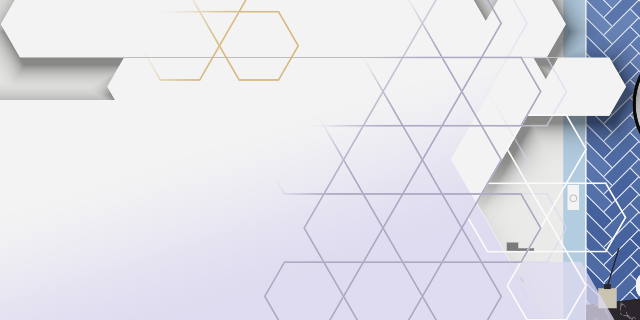
Give the GLSL for this background, as a Shadertoy shader.

```glsl
// Layered white hexagon panels over a blue tiled room, with lilac and gold hexagon outlines.

// Layout units: the canvas is CANVAS_H tall, y runs down from the top edge
const float CANVAS_H = 384.0;
const float HEX_SIDE = 47.3;
const float APOTHEM = 40.95;
const float LINE_HALF = 1.0;
const float TILE_WIDTH = 15.0;
const float TILE_RATIO = 3.0;
const float WALL_EDGE = 676.0;
const float TILE_EDGE = 703.0;
const float SHADOW_BLUR = 13.0;
const vec2 SHADOW_OFFSET = vec2(5, 9);
const vec3 PAPER = vec3(0.953, 0.953, 0.955);
const vec3 LILAC = vec3(0.875, 0.86, 0.942);
const vec3 OUTLINE = vec3(0.68, 0.67, 0.77);
const vec3 GOLD = vec3(0.83, 0.71, 0.46);
const vec3 WALL = vec3(0.92, 0.92, 0.915);
const vec3 TRIM = vec3(0.70, 0.80, 0.88);
const vec3 TILE_LIGHT = vec3(0.42, 0.53, 0.73);
const vec3 TILE_DARK = vec3(0.24, 0.35, 0.59);
const vec3 GROUT = vec3(0.86, 0.89, 0.94);
const vec3 STONE = vec3(0.17, 0.15, 0.17);

float aa; // one pixel in layout units

float fill(float d) { return smoothstep(0.5 * aa, -0.5 * aa, d); }
void paint(inout vec3 col, vec3 ink, float d) { col = mix(col, ink, fill(d)); }
float hash(vec2 p) { return fract(sin(dot(p, vec2(127.1, 311.7))) * 43758.55); }

float noise(vec2 p) {
    vec2 i = floor(p), f = smoothstep(0.0, 1.0, fract(p));
    return mix(mix(hash(i), hash(i + vec2(1, 0)), f.x),
               mix(hash(i + vec2(0, 1)), hash(i + 1.0), f.x), f.y);
}

// Flat-topped hexagon, stretched sideways
float hexagon(vec2 p, float apothem, float stretch) {
    p = abs(p);
    p.x = max(p.x - stretch, 0.0);
    return max(p.y, p.x * 0.866 + p.y * 0.5) - apothem;
}

float box(vec2 p, vec2 halfSize) {
    vec2 q = abs(p) - halfSize;
    return max(q.x, q.y);
}

// Sixty-degree slopes through a point, negative on the left
float slopeDown(vec2 p, vec2 a) { return dot(p - a, vec2(0.866, -0.5)); }
float slopeUp(vec2 p, vec2 a) { return dot(p - a, vec2(0.866, 0.5)); }
float wedge(vec2 p, vec2 tip) { return max(slopeUp(p, tip), -slopeDown(p, tip)); }

// Outlines of rows of hexagons that touch at their corners
float hexRows(vec2 p, vec2 first, int rows, int columns) {
    float d = 1e4;
    for (int r = 0; r < rows; r++)
        for (int c = 0; c < columns; c++) {
            float x = 2.0 * float(c) + mod(float(r), 2.0);
            vec2 center = first + vec2(x * HEX_SIDE, 2.0 * APOTHEM * float(r));
            d = min(d, abs(hexagon(p - center, APOTHEM, 0.0)));
        }
    return d - LINE_HALF;
}

float panel(vec2 p) {
    float top = hexagon(p - vec2(340, 29), 40.0, 293.0);
    float bar = hexagon(p - vec2(440, 104), 35.0, 271.0);
    float lower = min(slopeUp(p, vec2(633, 139)), slopeDown(p, vec2(572, 243)));
    float d = min(min(top, bar), max(lower, 120.0 - p.y));
    float notches = min(wedge(p, vec2(583, 25)), max(wedge(p, vec2(655, 95)), 69.0 - p.y));
    return max(d, -notches);
}

vec3 herringbone(vec2 p) {
    vec2 q = vec2(p.x + p.y, p.y - p.x) * 0.7071 / TILE_WIDTH;
    vec2 cell = floor(q), size = vec2(TILE_RATIO, 1);
    float k = mod(cell.x - cell.y, 2.0 * TILE_RATIO);
    bool upright = k >= TILE_RATIO;
    vec2 shift = upright ? vec2(0, 2.0 * TILE_RATIO - 1.0 - k) : vec2(k, 0);
    if (upright) size = size.yx;
    vec2 local = fract(q) + shift, edge = min(local, size - local);
    float tone = hash(cell - shift) * 0.4 + smoothstep(0.0, CANVAS_H, p.y) * 0.65;
    return mix(mix(TILE_LIGHT, TILE_DARK, tone), GROUT, fill(min(edge.x, edge.y) * TILE_WIDTH - 0.7));
}

vec3 room(vec2 p) {
    vec3 col = WALL;
    paint(col, TRIM, WALL_EDGE - p.x);
    paint(col, herringbone(p - vec2(TILE_EDGE, 0)), TILE_EDGE - p.x);
    paint(col, PAPER, abs(p.x - TILE_EDGE) - 0.9);
    // Round mirror, socket and door handles
    float mirror = length(p - vec2(839, 125)) - 80.0;
    paint(col, vec3(0.82), mirror);
    paint(col, vec3(0.05), abs(mirror + 2.0) - 2.0);
    paint(col, PAPER, box(p - vec2(688, 237), vec2(7, 15)));
    paint(col, vec3(0.75), abs(length(p - vec2(688, 238)) - 4.0) - 0.6);
    float handles = min(box(p - vec2(615, 296), vec2(7, 5)), box(p - vec2(630, 300), vec2(11, 2)));
    paint(col, vec3(0.49), min(handles, length(p - vec2(619, 340)) - 9.0));
    // Stone counter, basin and scent bottle
    float vein = smoothstep(0.07, 0.0, abs(noise(p * 0.12 + 2.0 * noise(p * 0.07)) - 0.5));
    paint(col, STONE + 0.3 * vein, max(366.0 - 0.12 * (p.x - TILE_EDGE) - p.y, TILE_EDGE - p.x));
    paint(col, PAPER, length((p - vec2(771, 343)) * vec2(1.7, 1)) - 14.0);
    paint(col, STONE, box(p - vec2(736.0 - 0.3 * (p.y - 320.0), 320), vec2(0.9, 22)));
    paint(col, vec3(0.79, 0.77, 0.7), box(p - vec2(729, 358), vec2(11, 12)));
    paint(col, STONE, box(p - vec2(729, 344), vec2(4, 3)));
    return col;
}

void mainImage(out vec4 fragColor, in vec2 fragCoord) {
    aa = CANVAS_H / iResolution.y;
    vec2 p = vec2(fragCoord.x, iResolution.y - fragCoord.y) * aa;
    // Room, panel shadow, lilac veil and white peak
    float shade = 0.42 * exp(-max(panel(p - SHADOW_OFFSET), 0.0) / SHADOW_BLUR);
    vec3 col = room(p) * (1.0 - shade * mix(1.0, 0.12, smoothstep(180.0, 270.0, p.y)));
    float veil = fill(max(314.0 - p.y, slopeDown(p, vec2(697, 314))));
    col = mix(col, LILAC, 0.75 * veil);
    paint(col, PAPER, abs(p.x - 635.0) * 0.866 - (p.y - 357.0) * 0.5);
    // Paper panels, tinted lilac towards the bottom
    vec2 corner = vec2(541, 191);
    float tint = smoothstep(240.0, 460.0, p.y + 0.32 * p.x);
    tint *= 1.0 - fill(-min(slopeDown(p, corner), slopeUp(p, corner))) * (1.0 - veil);
    paint(col, mix(PAPER, LILAC, tint), panel(p));
    // Pale and white outlines on the right
    float pale = fill(hexRows(p, vec2(396, 28), 5, 3));
    col = mix(col, mix(LILAC, OUTLINE, 0.1), 0.6 * pale * smoothstep(570.0, 640.0, p.x));
    paint(col, vec3(0.98), min(hexRows(p, vec2(656, 179), 3, 1), hexRows(p, vec2(608.7, 261), 1, 1)));
    // Main outlines fade in from the upper left, gold ones from the left
    float start = 500.0 - 0.7 * p.y;
    float fade = smoothstep(start - 30.0, start + 75.0, p.x);
    col = mix(col, OUTLINE, fade * fill(hexRows(p, vec2(365, 28), 5, 3)));
    float gold = min(hexRows(p, vec2(216, 55), 1, 2), hexRows(p, vec2(263.3, -27), 1, 1));
    col = mix(col, GOLD, 0.9 * fill(gold) * smoothstep(185.0, 300.0, p.x + 0.6 * (p.y - 13.0)));
    fragColor = vec4(col, 1);
}
```
